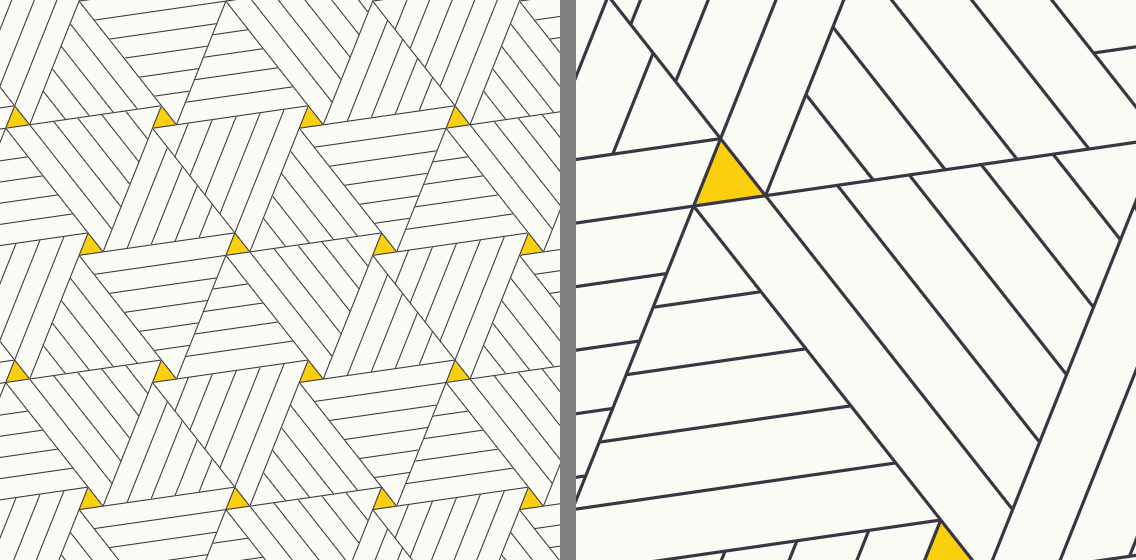
Left: the whole. Right: its middle third, enlarged.
Reproduce this pattern procedurally as a three.js fragment shader.

```glsl
varying vec2 vUv;

const vec3 PAPER = vec3(0.985, 0.985, 0.96);
const vec3 INK = vec3(0.22, 0.21, 0.26);
const vec3 GOLD = vec3(0.98, 0.81, 0.05);

const vec2 ORIGIN = vec2(0.1412, 0.544);  // left corner of one gold triangle
const float UNIT = 0.04324;               // side of a gold triangle
const float LINE_WIDTH = 0.0019;
const float GOLD_SIDE = 1.0;              // triangle sides, in units
const float DOWN_SIDE = 6.5;
const float UP_SIDE = 5.5;
const float STRIPE_MARGIN = 1.5;          // unstriped tip, in units

const float ROOT3 = 1.7320508;
const float INRADIUS = ROOT3 / 6.0;       // of a triangle with side 1
const float STRIPE_GAP = ROOT3 / 2.0;
const float THIRD_TURN = 2.0943951;

// Lattice steps, in a frame where the long edges are level
const vec2 STEP_A = vec2(6.0, -0.5 * ROOT3);
const vec2 STEP_B = vec2(3.75, 2.75 * ROOT3);

float cross2(vec2 a, vec2 b) {
  return a.x * b.y - a.y * b.x;
}

// Depth below one edge of an upright triangle centred on zero
float edgeDepth(vec2 p, float side, float edge) {
  float angle = edge * THIRD_TURN;
  return side * INRADIUS - dot(p, vec2(sin(angle), -cos(angle)));
}

float triangleDepth(vec2 p, float side) {
  return min(edgeDepth(p, side, 0.0),
             min(edgeDepth(p, side, 1.0), edgeDepth(p, side, 2.0)));
}

// Distance to the outline or to the stripes parallel to one edge
float stripedDistance(vec2 p, float side, float edge, float depth) {
  float h = edgeDepth(p, side, edge);
  float stripe = clamp(floor(h / STRIPE_GAP + 0.5), 0.0, side - STRIPE_MARGIN);
  return min(depth, abs(h - stripe * STRIPE_GAP));
}

void main() {
  // Tilted frame in units of the gold side
  vec2 axis = normalize(vec2(6.0, 0.5 * ROOT3));
  vec2 offset = (vUv - ORIGIN) / UNIT;
  vec2 p = vec2(dot(offset, axis), cross2(axis, offset));
  float pixel = fwidth(vUv.x) / UNIT;

  vec2 base = floor(vec2(cross2(p, STEP_B), cross2(STEP_A, p)) / cross2(STEP_A, STEP_B));
  float lineDistance = 0.0;
  float gold = 0.0;

  // Each lattice node owns a gold, a downward and an upward triangle
  for (int i = -1; i <= 1; i++) {
    for (int j = 0; j <= 1; j++) {
      vec2 node = base + vec2(float(i), float(j));
      vec2 q = p - node.x * STEP_A - node.y * STEP_B;
      float direction = mod(node.x - node.y, 3.0);

      float goldDepth = triangleDepth(q - GOLD_SIDE * vec2(0.5, INRADIUS), GOLD_SIDE);
      gold = max(gold, clamp(goldDepth / pixel + 0.5, 0.0, 1.0));
      lineDistance = max(lineDistance, goldDepth);

      vec2 down = DOWN_SIDE * vec2(0.5, -INRADIUS) - q;
      float downDepth = triangleDepth(down, DOWN_SIDE);
      if (downDepth > 0.0)
        lineDistance = stripedDistance(down, DOWN_SIDE, direction, downDepth);

      vec2 up = q + UP_SIDE * vec2(0.0, 2.0 * INRADIUS);
      float upDepth = triangleDepth(up, UP_SIDE);
      if (upDepth > 0.0)
        lineDistance = stripedDistance(up, UP_SIDE, mod(4.0 - direction, 3.0), upDepth);
    }
  }

  float ink = clamp((0.5 * LINE_WIDTH / UNIT - lineDistance) / pixel + 0.5, 0.0, 1.0);
  gl_FragColor = vec4(mix(mix(PAPER, GOLD, gold), INK, ink), 1.0);
}
```
